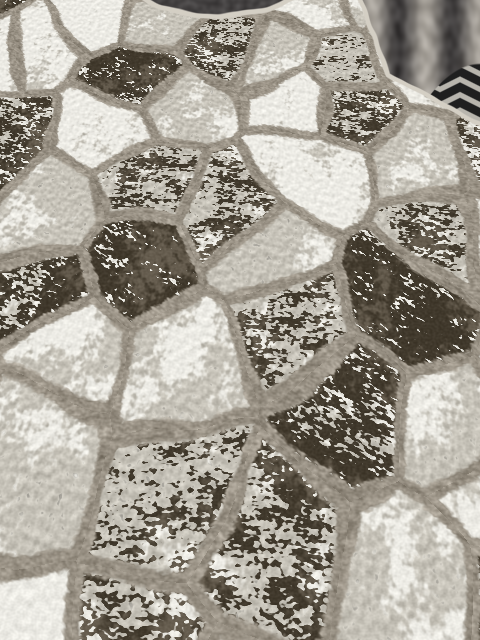
Write a Shadertoy shader that draws this texture.

```glsl
// A worn patchwork rug seen at an angle: Voronoi patches on a tilted plane,
// split by taupe seams. Streaky gradient noise wears the brown patches, and
// embossed noise gives the pale ones their pile. Rolled rugs fill the corner.

vec2 hash2(vec2 p) {
    vec3 q = fract(p.xyx * vec3(0.1031, 0.1030, 0.0973));
    q += dot(q, q.yzx + 33.33);
    return fract((q.xx + q.yz) * q.zy);
}

float corner(vec2 cell, vec2 offset, vec2 f) {
    float a = 6.2832 * hash2(cell + offset).x;
    return dot(vec2(cos(a), sin(a)), f - offset);
}

// Gradient noise, about -0.7 to 0.7
float gradNoise(vec2 p) {
    vec2 i = floor(p), f = p - i;
    vec2 u = f * f * f * (f * (f * 6.0 - 15.0) + 10.0);
    return mix(mix(corner(i, vec2(0, 0), f), corner(i, vec2(1, 0), f), u.x),
               mix(corner(i, vec2(0, 1), f), corner(i, vec2(1, 1), f), u.x), u.y);
}

vec2 site(vec2 cell) {
    return cell + 0.08 + 0.84 * hash2(cell + 17.0);
}

// xy: id of the patch, z: distance to its seam
vec3 patches(vec2 p) {
    vec2 home = floor(p), id = home;
    float nearest = 1e3, seam = 1e3;
    for (int y = -1; y <= 1; y++)
    for (int x = -1; x <= 1; x++) {
        vec2 cell = home + vec2(x, y);
        float d = length(site(cell) - p);
        if (d < nearest) { nearest = d; id = cell; }
    }
    vec2 a = site(id) - p;
    for (int y = -2; y <= 2; y++)
    for (int x = -2; x <= 2; x++) {
        if (x == 0 && y == 0) continue;
        vec2 b = site(id + vec2(x, y)) - p;
        seam = min(seam, dot(0.5 * (a + b), normalize(b - a)));
    }
    return vec3(id, seam);
}

float streaks(vec2 p) {
    return 0.6 * gradNoise(p * vec2(2.5, 6.0)) + 0.65 * gradNoise(p * vec2(9.0, 21.0))
         + 0.6 * gradNoise(p * vec2(22.0, 42.0) + 7.0);
}

vec3 rug(vec2 p) {
    // Tilted plane, slightly turned
    float depth = 2.1 - p.y;
    vec2 q = 10.0 * vec2((p.x - 0.375) / depth, 1.5 / depth);
    q = mat2(0.97, 0.24, -0.24, 0.97) * q + vec2(3.0, 8.0);
    vec2 wobble = vec2(gradNoise(q * 1.3), gradNoise(q * 1.3 + 40.0));
    vec3 cell = patches(q + 0.12 * wobble);
    vec2 rnd = hash2(cell.xy + 5.0);
    float kind = fract(dot(cell.xy, vec2(0.618, 0.273)) + 0.35 * rnd.x);

    // Wear direction differs a little between patches
    float turn = 0.7 * (rnd.y - 0.5);
    vec2 along = mat2(cos(turn), sin(turn), -sin(turn), cos(turn)) * q;
    float wear = streaks(along);
    float cloud = gradNoise(q * 1.8 + 9.0) + 0.5 * gradNoise(q * 6.0);
    float tufts = gradNoise(q * vec2(15.0, 17.0)) + 0.6 * gradNoise(q * 31.0);
    float relief = tufts - gradNoise(q * vec2(15.0, 17.0) + vec2(0.4, -0.6));

    vec3 beige = vec3(0.78, 0.765, 0.725), white = vec3(0.925, 0.92, 0.895);
    vec3 brown = mix(vec3(0.25, 0.22, 0.17), vec3(0.40, 0.365, 0.31),
                     smoothstep(-0.1, 0.5, cloud + 0.5 * tufts));

    // Pale patches: beige pile with white clouds
    float whiteness = smoothstep(-0.15, 0.2, cloud + 0.35 * tufts + mix(-0.4, 0.45, rnd.y));
    vec3 col = mix(beige, white, whiteness);
    col += relief * mix(0.10, 0.055, whiteness);
    col *= 1.0 - 0.22 * smoothstep(0.35, 0.7, tufts) * (1.0 - whiteness);

    // Brown patches, worn through to the pale ground
    if (kind < 0.39) {
        float cover = wear + 0.25 * cloud + mix(-0.16, 0.36, rnd.y);
        col = mix(col, brown, smoothstep(-0.06, 0.07, cover));
    }

    // Seams with ragged edges and smears
    float smear = max(0.0, gradNoise(q * vec2(0.9, 1.6) + 23.0));
    float width = 0.055 + 0.12 * smear + 0.035 * wear;
    vec3 taupe = vec3(0.60, 0.57, 0.52) + 0.17 * wear + 0.06 * tufts;
    col = mix(taupe, col, smoothstep(-0.015, 0.02, cell.z - width));

    // Fine yarn grain
    return col + 0.05 * gradNoise(p * vec2(210.0, 240.0));
}

// Grey rolls standing behind, and a black and white one lying in front
vec3 rolls(vec2 p) {
    float bend = 0.5 + 0.5 * cos((p.x - 0.665) * 75.0);
    vec3 col = mix(vec3(0.24, 0.23, 0.23), vec3(0.66, 0.64, 0.61), bend);
    col += 0.14 * gradNoise(p * vec2(70.0, 45.0));
    float top = p.y - 0.90 + 8.0 * (p.x - 0.75) * (p.x - 0.75);
    float stripes = sin(260.0 * (p.y + 0.5 * abs(fract(p.x * 16.0) - 0.5) / 16.0));
    vec3 striped = mix(vec3(0.12), vec3(0.72, 0.71, 0.68), smoothstep(0.0, 0.7, stripes));
    return mix(striped, col, smoothstep(-0.002, 0.002, top));
}

void mainImage(out vec4 fragColor, in vec2 fragCoord) {
    vec2 p = fragCoord / iResolution.y;
    p.x *= 0.75 * iResolution.y / iResolution.x;

    // Outer edge of the rug: right corner and a shallow dip at the top
    float side = min(p.x - 0.566 - 0.38 * (1.0 - p.y), p.y - 0.885 + 0.54 * (p.x - 0.61));
    float dip = p.y - 0.978 - 2.0 * (p.x - 0.34) * (p.x - 0.34);
    float outside = max(side, dip) + 0.004 * gradNoise(p * 30.0);

    vec3 col = mix(rug(p), vec3(0.83, 0.81, 0.77), smoothstep(-0.009, -0.006, outside));
    vec3 behind = side > dip ? rolls(p) : vec3(0.27, 0.26, 0.26) + 0.1 * gradNoise(p * 90.0);
    col = mix(col, behind, smoothstep(-0.001, 0.002, outside));
    fragColor = vec4(clamp(col, 0.0, 1.0), 1.0);
}
```
